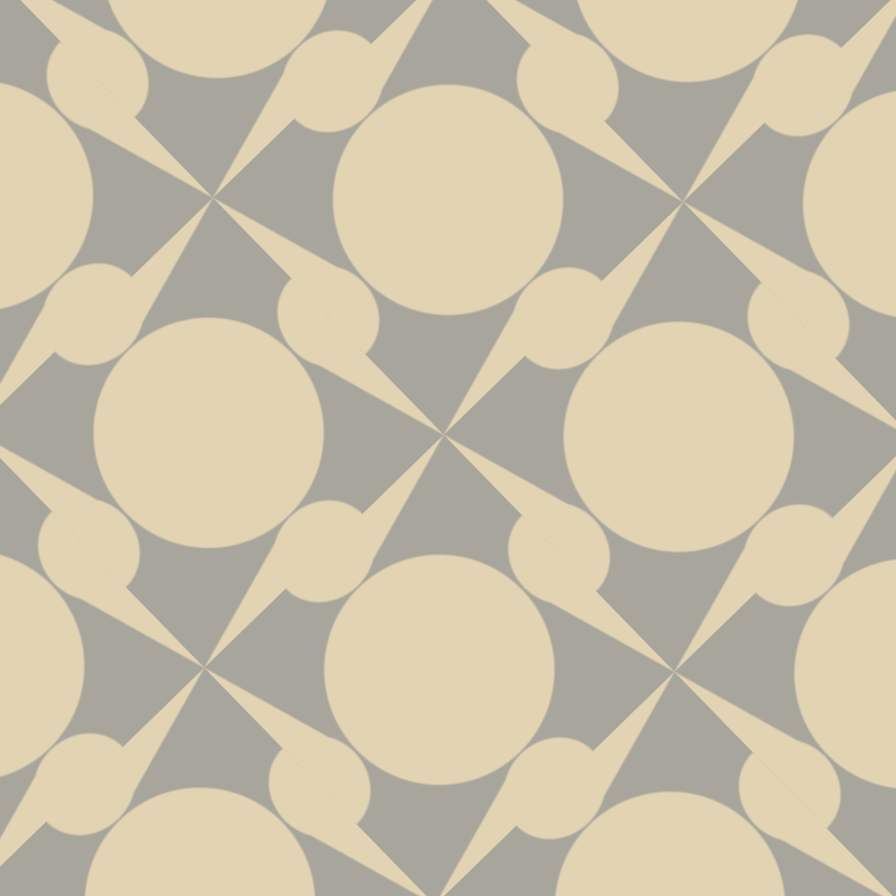
Give the GLSL for this pattern, as a three.js fragment shader.

```glsl
varying vec2 vUv;

#define CREAM vec3(0.886, 0.830, 0.698)
#define GRAY vec3(0.658, 0.648, 0.612)
#define ORIGIN vec2(0.4952, 0.5147)
#define STEP_FALL vec2(0.2575, -0.2645)
#define STEP_RISE vec2(0.2672, 0.2600)
#define DISC_RADIUS 0.1285
#define KNOT_RADII vec2(0.160, 0.146)
#define BLADE_SLOPE 0.295
#define SOFT 0.0018
#define CRISP 0.0008
#define SEAM_FALL 0.15
#define SEAM_BASE 0.06

float cross2(vec2 a, vec2 b) {
  return a.x * b.y - a.y * b.x;
}

// Coverage of the inside of a signed distance
float fill(float d, float blur) {
  return 1.0 - smoothstep(-blur, blur, d);
}

// Wedge with its tip at zero, lying just above the x axis
float bladeCover(vec2 p, float side) {
  float slant = (p.y - BLADE_SLOPE * p.x) / length(vec2(1.0, BLADE_SLOPE));
  return fill(-p.y * side, CRISP) * fill(slant * side, SOFT);
}

// Round swelling midway between two stars
float knotCover(vec2 p, float side) {
  float d = (length(p / KNOT_RADII) - 1.0) * KNOT_RADII.y;
  return fill(d * side, SOFT);
}

void main() {
  // Lattice coordinates: a star sits at every whole number
  float area = cross2(STEP_FALL, STEP_RISE);
  float side = sqrt(area);
  vec2 fromOrigin = vUv - ORIGIN;
  vec2 lattice = vec2(cross2(fromOrigin, STEP_RISE), cross2(STEP_FALL, fromOrigin)) / area;

  // Large disc amid four stars
  vec2 cell = fract(lattice) - 0.5;
  float discDistance = length(cell.x * STEP_FALL + cell.y * STEP_RISE) - DISC_RADIUS;
  float cover = fill(discDistance, SOFT);
  float seam = 0.0;

  // Pinwheel of four blades and knots around the nearest star
  vec2 arm = lattice - floor(lattice + 0.5);
  float falling = 1.0;
  for (int i = 0; i < 4; i++) {
    float knot = knotCover(arm - vec2(0.5, 0.0), side);
    cover = max(cover, max(bladeCover(arm, side), knot));

    // Faint joints along the falling bars and across each knot
    float along = falling * SEAM_FALL * fill((abs(arm.y) - 0.001) * side, CRISP);
    float across = SEAM_BASE * fill((abs(arm.x - 0.5) - 0.001) * side, CRISP) * step(0.0, arm.y);
    seam = max(seam, knot * max(along, across));

    arm = vec2(arm.y, -arm.x);
    falling = 1.0 - falling;
  }

  gl_FragColor = vec4(mix(GRAY, CREAM, cover * (1.0 - seam)), 1.0);
}
```
